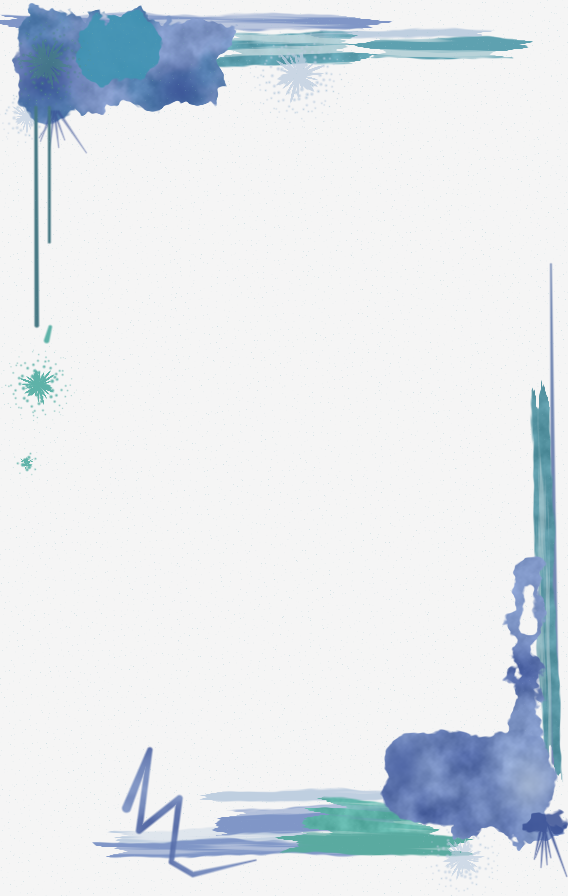
This background is drawn by a WebGL 1 fragment shader. Its source:

```glsl
precision highp float;
// Watercolour washes, dry brush strokes, drips and splats framing a pale sheet.
uniform vec2 u_resolution;

#define PAPER vec3(.96)
#define PERIWINKLE vec3(.5, .59, .78)
#define PALE vec3(.75, .81, .88)
#define TEAL vec3(.37, .63, .69)
#define GREEN vec3(.37, .7, .66)
#define BLUE vec3(.33, .5, .69)
#define NAVY vec3(.22, .31, .58)
#define BRISTLES 1.5
#define GRAIN 1.3
#define SOFTNESS (.05 + 100. / u_resolution.y)

vec2 p;    // position in hundredths of the height
vec3 col;  // painted colour so far

void paint(vec3 ink, float amount) { col = mix(col, ink, amount); }

float cover(float d) { return 1. - smoothstep(-SOFTNESS, SOFTNESS, d); }

vec2 hash2(vec2 q) {
  return fract(sin(vec2(dot(q, vec2(127.1, 311.7)), dot(q, vec2(269.5, 183.3)))) * 4375.8);
}

// Layered, rotated sines
float ripple(vec2 q) {
  float sum = 0., amp = .5;
  for (int i = 0; i < 5; i++) {
    q = mat2(.8, .6, -.6, .8) * q * 1.7 + 2.3;
    sum += amp * sin(q.x + 1.4 * sin(q.y + sum));
    amp *= .6;
  }
  return sum;
}

// Cellular noise: distance to the nearest scattered point
float cells(vec2 q) {
  float nearest = 2.;
  for (int y = -1; y <= 1; y++)
    for (int x = -1; x <= 1; x++) {
      vec2 id = floor(q) + vec2(x, y);
      nearest = min(nearest, length(id + hash2(id) - q));
    }
  return nearest;
}

float blob(float x, float y, float r) {
  vec2 q = (p - vec2(x, y)) / r;
  return exp(-2. * dot(q, q));
}

// Rounded box (centre, half size) with a wandering wet edge
float wash(vec4 box, float corner, float rough) {
  vec2 q = abs(p - box.xy) - box.zw + corner;
  float d = length(max(q, 0.)) + min(max(q.x, q.y), 0.) - corner;
  return cover(d + rough * ripple(p * .45));
}

// Brush stroke between two ends: ragged tips, streaks set by dryness
float stroke(vec4 ends, float width, float dry) {
  vec2 axis = normalize(ends.zw - ends.xy), r = p - ends.xy;
  float middle = .5 * length(ends.zw - ends.xy);
  vec2 q = vec2(dot(r, axis), dot(r, vec2(-axis.y, axis.x)));
  float bristle = ripple(q * vec2(.06, BRISTLES) + ends.xy);
  float tips = abs(q.x - middle) - middle + 3. * bristle;
  float sides = abs(q.y) - width + .3 * ripple(q * vec2(.2, .6));
  return cover(max(tips, sides)) * (1. - dry * smoothstep(-.1, .5, bristle));
}

// Line whose width changes to a fraction at its tip
float drip(vec4 ends, float width, float tip) {
  vec2 r = p - ends.xy, axis = ends.zw - ends.xy;
  float h = clamp(dot(r, axis) / dot(axis, axis), 0., 1.);
  return cover(length(r - axis * h) - width * mix(1., tip, h));
}

// Fan of threads flung down from a point
float fan(vec2 origin, float len, float spread) {
  float ink = 0.;
  for (int i = 0; i < 6; i++) {
    vec2 rnd = hash2(vec2(i, 3));
    float a = (float(i) * .4 - 1.) * spread;
    vec2 start = origin + vec2(2. * rnd.y - 1., 0);
    vec2 tip = start + len * (.5 + .5 * rnd.x) * vec2(sin(a), -cos(a));
    ink = max(ink, drip(vec4(start, tip), .17, .2));
  }
  return ink;
}

// Spiky splat with loose drops around it
float splat(float x, float y, float r) {
  vec2 q = p - vec2(x, y);
  float a = atan(q.y, q.x), len = length(q);
  float spikes = .62 + .3 * sin(a * 7. + x) * sin(a * 13.) + .15 * sin(a * 23.);
  float drops = cells(p * GRAIN) - .5 * max(1. - len / (2.2 * r), 0.) + .1;
  return max(cover(len - r * spikes), cover(drops / GRAIN));
}

void topEdge(float flow, float grain) {
  paint(PERIWINKLE, stroke(vec4(2, 97.6, 40.5, 97.5), .8, .5));
  paint(PALE, stroke(vec4(36, 96.3, 53, 96.3), .3, .7));
  paint(TEAL + grain, stroke(vec4(24, 94.4, 40, 94.7), 1.8, .55));
  paint(TEAL, stroke(vec4(41, 94.8, 56.5, 94.6), 1.1, .6));
  paint(PALE, .8 * splat(33.2, 91.6, 3.));
  // Wash with its pools
  vec3 ink = mix(PERIWINKLE, BLUE, smoothstep(-.4, .7, flow)) + grain;
  ink = mix(ink, NAVY, .8 * max(blob(5., 91.5, 5.), blob(20., 90., 3.5)));
  ink = mix(ink, vec3(.25, .58, .7), .9 * wash(vec4(13.3, 94.5, 4.7, 3.9), 3.5, .8));
  ink = mix(ink, GREEN * .75, .6 * splat(5.2, 93., 2.8));
  paint(PALE, .7 * splat(3., 87., 1.8));
  paint(ink, max(wash(vec4(13.7, 93.4, 11.5, 5), 2., 1.4), wash(vec4(5.2, 92.5, 3.3, 5.8), 2.5, .7)));
  // Threads, drips and fallen drops
  paint(NAVY, .6 * fan(vec2(6, 87.5), 6., .6));
  paint(TEAL * .75, max(drip(vec4(4, 88, 4.1, 63.7), .18, 1.4), drip(vec4(5.5, 88, 5.5, 73), .16, 1.)));
  paint(GREEN, max(splat(4.3, 57., 2.1), max(drip(vec4(5.6, 63.5, 5.2, 62), .2, 1.5), splat(3., 48.3, .8))));
}

void rightEdge(float grain) {
  paint(PERIWINKLE * .9, drip(vec4(61.9, 15, 61.4, 70.5), .45, .2));
  paint(TEAL * .93 + grain, stroke(vec4(61.4, 14.5, 60.3, 54.5), 1., .35));
  float gap = wash(vec4(58.8, 31.7, .6, 2.6), .5, .6);
  vec3 ink = mix(PERIWINKLE, NAVY, .8 * blob(58.3, 25., 4.)) + grain;
  paint(ink, wash(vec4(58.5, 27.5, 1.5, 10.3), 1.2, 1.) * (1. - gap));
}

void bottomEdge(float flow, float grain) {
  paint(PALE, stroke(vec4(24, 11.3, 43, 11.2), .5, .8));
  paint(PALE, stroke(vec4(13, 6.6, 34, 6.8), .8, .6));
  paint(PERIWINKLE, stroke(vec4(25, 8.3, 45, 9), 1.4, .45));
  paint(PERIWINKLE, stroke(vec4(12, 5.3, 46, 5.5), .8, .4));
  paint(GREEN + grain, stroke(vec4(36, 8.8, 49, 8), 2.2, .3));
  paint(GREEN * .95, stroke(vec4(33, 6.2, 51, 5.6), 1.2, .4));
  // Scribble
  float pen = max(drip(vec4(14.1, 9.8, 16.7, 16.3), .5, .6), drip(vec4(16.7, 16.3, 15.5, 7.3), .3, 1.2));
  pen = max(pen, max(drip(vec4(15.5, 7.3, 20, 10.9), .36, 1.), drip(vec4(20, 10.9, 19.1, 3.8), .36, .8)));
  pen = max(pen, max(drip(vec4(19.1, 3.8, 21.5, 2.4), .3, 1.), drip(vec4(21.5, 2.4, 28.5, 4), .3, .2)));
  paint(mix(PERIWINKLE, NAVY, .5 + .5 * flow), .9 * pen);
  // Wash, dark corner and threads
  paint(PALE, .7 * splat(51.5, 4.2, 2.4));
  vec3 ink = mix(PERIWINKLE, NAVY, .25 + .4 * flow) + grain;
  ink = mix(ink, NAVY, .6 * blob(44.5, 14.5, 3.7));
  ink = mix(ink, PALE, .6 * blob(59.2, 12.5, 3.5));
  paint(ink, max(wash(vec4(52.2, 13, 9.4, 5.1), 3.5, .6), wash(vec4(56, 8.8, 5.5, 2), 1.2, 1.6)));
  paint(NAVY, .85 * max(wash(vec4(60.6, 8.6, 1.8, 1), .8, 1.), fan(vec2(60.6, 7.8), 6.5, .35)));
}

void main() {
  p = gl_FragCoord.xy / u_resolution * vec2(63.3, 100);
  float flow = ripple(p * .22), grain = .06 * ripple(p * .7);
  col = PAPER;
  topEdge(flow, grain);
  rightEdge(grain);
  bottomEdge(flow, grain);
  gl_FragColor = vec4(clamp(col, 0., 1.), 1);
}
```
